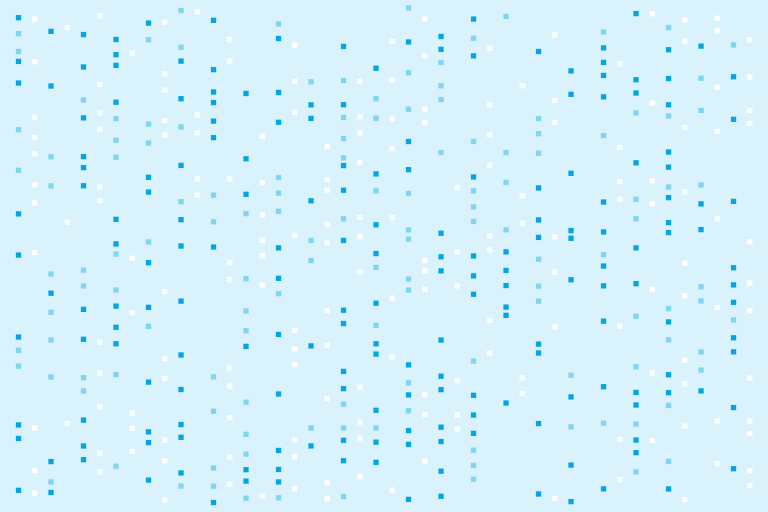
A WebGL 1 fragment shader for this pattern:

```glsl
precision highp float;

// Small squares scattered along evenly spaced columns on pale blue.
// Each column is cut into cells (one-dimensional cellular noise); a cell may
// hold one jittered square. Blue columns alternate with white ones.

uniform vec2 u_resolution;

// Lengths are fractions of the canvas width.
const float COLUMN_PITCH = 0.02116;
const float FIRST_COLUMN = 0.0241;
const float COLUMN_COUNT = 46.0;
const float CELL_HEIGHT = 0.0222;
const float SQUARE_HALF = 0.00345;
const float JITTER = 0.0064;
const float EDGE_MARGIN = 0.009;

// Chance that a cell is filled, for columns 0 to 3 of each group of four.
const vec4 FILL_CHANCE = vec4(0.55, 0.33, 0.41, 0.21);
const float DEEP_SHARE = 0.57;

const vec3 BACKGROUND = vec3(0.85, 0.95, 0.99);
const vec3 DEEP_BLUE = vec3(0.01, 0.65, 0.89);
const vec3 SOFT_BLUE = vec3(0.50, 0.835, 0.945);
const vec3 WHITE = vec3(0.995, 1.0, 1.0);

// Three random values in 0..1 for a cell.
vec3 hash32(vec2 cell) {
  vec3 q = fract(cell.xyx * vec3(0.1031, 0.1030, 0.0973));
  q += dot(q, q.yxz + 33.33);
  return fract((q.xxy + q.yzz) * q.zyx);
}

float fillChance(float column) {
  float phase = mod(column, 4.0);
  vec2 pair = phase < 1.5 ? FILL_CHANCE.xy : FILL_CHANCE.zw;
  return mod(phase, 2.0) < 0.5 ? pair.x : pair.y;
}

// Antialiased coverage of a square centred on the origin.
float squareCoverage(vec2 offset, float pixel) {
  vec2 cover = clamp((SQUARE_HALF - abs(offset)) / pixel + 0.5, 0.0, 1.0);
  return cover.x * cover.y;
}

void main() {
  float pixel = 1.0 / u_resolution.x;
  vec2 p = gl_FragCoord.xy * pixel;
  float canvasHeight = u_resolution.y * pixel;

  // Find the column, then the cell along it; columns are shifted at random.
  float column = floor((p.x - FIRST_COLUMN) / COLUMN_PITCH + 0.5);
  float shift = hash32(vec2(column + 7.0, 91.0)).x;
  float row = floor(p.y / CELL_HEIGHT + shift);
  vec3 rnd = hash32(vec2(column + 13.0, row + 29.0));

  vec2 center = vec2(
    FIRST_COLUMN + column * COLUMN_PITCH,
    (row + 0.5 - shift) * CELL_HEIGHT + (rnd.x * 2.0 - 1.0) * JITTER);

  // Keep only filled cells whose square lies fully inside the canvas.
  float filled = step(rnd.y, fillChance(column));
  filled *= step(0.0, column) * step(column, COLUMN_COUNT - 1.0);
  filled *= step(EDGE_MARGIN, center.y)
          * step(center.y, canvasHeight - EDGE_MARGIN);

  // Even columns mix two blues, odd columns are white.
  vec3 blue = rnd.z < DEEP_SHARE ? DEEP_BLUE : SOFT_BLUE;
  vec3 ink = mod(column, 2.0) < 0.5 ? blue : WHITE;

  float cover = filled * squareCoverage(p - center, pixel);
  gl_FragColor = vec4(mix(BACKGROUND, ink, cover), 1.0);
}
```
